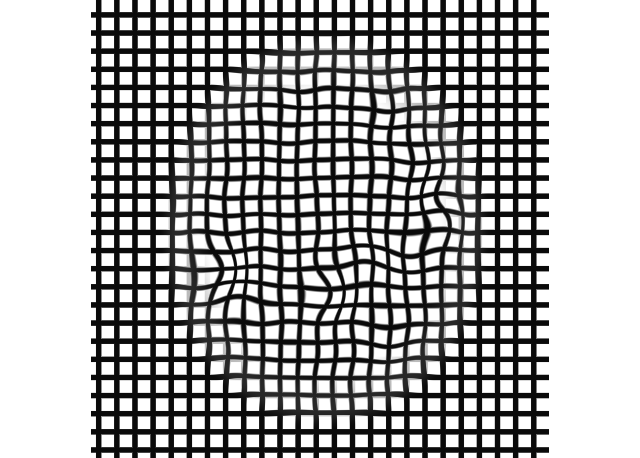
Reproduce this pattern procedurally as a Shadertoy shader.

```glsl
// Draws a square black lattice whose oval middle is pinched, bent and softened.

const vec3  PAPER = vec3(1.0);
const vec3  INK = vec3(0.04);
const float SPACING = 0.03958;                    // lattice pitch, in canvas heights
const float HALF_LINE = 0.0060;
const float HALF_LINE_WARPED = 0.0055;
const vec2  LATTICE_ORIGIN = vec2(-0.0082, -0.0075);
const float HALF_SQUARE = 0.5;
const vec2  OVAL_CENTER = vec2(0.011, -0.002);
const vec2  OVAL_RADII = vec2(0.343, 0.412);
const float PULL_RADIUS = 0.034;
const float WOBBLE = 0.010;
const float WOBBLE_SCALE = 15.0;
const float RIM_SHIFT = 0.004;
const float RIM_GHOST = 0.28;
const float WARP_BLUR = 0.0012;

// Local pulls: xy = place, zw = displacement
const int PULL_COUNT = 11;
const vec4 PULLS[PULL_COUNT] = vec4[PULL_COUNT](
    vec4(-0.044, 0.297, 0.0, -0.012),
    vec4(0.151, 0.257, 0.006, -0.012),
    vec4(0.255, 0.066, -0.024, 0.004),
    vec4(0.275, 0.020, 0.018, 0.004),
    vec4(0.212, 0.146, 0.010, -0.007),
    vec4(-0.212, -0.089, 0.030, 0.0),
    vec4(-0.180, -0.150, 0.0, 0.016),
    vec4(0.022, -0.142, 0.028, -0.004),
    vec4(0.089, -0.070, 0.006, 0.018),
    vec4(0.160, -0.250, 0.0, -0.012),
    vec4(0.193, -0.055, -0.012, -0.010));

vec2 hash22(vec2 p) {
    vec3 q = fract(p.xyx * vec3(0.1031, 0.1030, 0.0973));
    q += dot(q, q.yzx + 33.33);
    return fract((q.xx + q.yz) * q.zy);
}

// Smooth vector noise in -0.5 .. 0.5
vec2 noise2(vec2 p) {
    vec2 cell = floor(p), f = fract(p);
    f = f * f * (3.0 - 2.0 * f);
    vec2 low = mix(hash22(cell), hash22(cell + vec2(1.0, 0.0)), f.x);
    vec2 high = mix(hash22(cell + vec2(0.0, 1.0)), hash22(cell + 1.0), f.x);
    return mix(low, high, f.y) - 0.5;
}

// Ink coverage of the lattice
float lattice(vec2 p, float halfLine, float blur) {
    vec2 cell = (p - LATTICE_ORIGIN) / SPACING;
    vec2 d = abs(fract(cell + 0.5) - 0.5) * SPACING;
    vec2 ink = 1.0 - smoothstep(halfLine - blur, halfLine + blur, d);
    return max(ink.x, ink.y);
}

vec2 displacement(vec2 p) {
    vec2 shift = WOBBLE * noise2(p * WOBBLE_SCALE + 40.0);
    for (int i = 0; i < PULL_COUNT; i++) {
        vec2 away = (p - PULLS[i].xy) / PULL_RADIUS;
        shift += PULLS[i].zw * exp(-0.5 * dot(away, away));
    }
    return shift;
}

void mainImage(out vec4 fragColor, in vec2 fragCoord) {
    vec2 p = (fragCoord - 0.5 * iResolution.xy) / iResolution.y;
    float pixel = 1.0 / iResolution.y;

    // Oval that fades the warp in, with a band around its rim
    vec2 oval = (p - OVAL_CENTER) / OVAL_RADII;
    float radius = length(oval);
    float inside = 1.0 - smoothstep(0.88, 1.02, radius);
    float rim = smoothstep(0.72, 0.92, radius) * (1.0 - smoothstep(0.96, 1.06, radius));

    // Bent lattice, with the straight one showing faintly at the rim
    vec2 shift = displacement(p) * inside - RIM_SHIFT * rim * oval;
    float halfLine = mix(HALF_LINE, HALF_LINE_WARPED, inside);
    float ink = lattice(p - shift, halfLine, 0.6 * pixel + WARP_BLUR * inside);
    ink *= 1.0 - 0.12 * rim;
    ink = max(ink, RIM_GHOST * rim * lattice(p, HALF_LINE, 0.6 * pixel));

    // Crop to the square sheet
    ink *= 1.0 - smoothstep(-0.5 * pixel, 0.5 * pixel, abs(p.x) - HALF_SQUARE);
    fragColor = vec4(mix(PAPER, INK, ink), 1.0);
}
```
